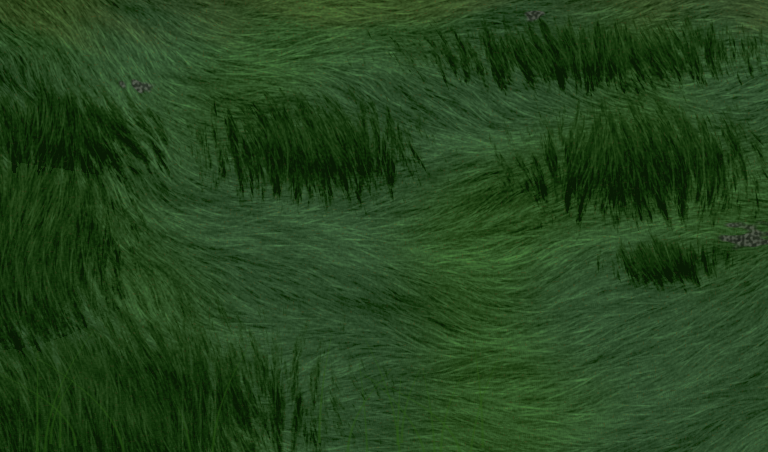
A Shadertoy shader for this texture:

```glsl
// Wind-laid meadow grass: a swept mat with darker upright clumps standing in it.
// Gradient noise is averaged along short paths of a bending flow field; crossing
// layers of these strands are toned by broad folds, then litter and blades follow.

const vec3 DEEP = vec3(0.03, 0.10, 0.015);
const vec3 DARK = vec3(0.06, 0.18, 0.03);
const vec3 MID_WARM = vec3(0.13, 0.25, 0.08);
const vec3 MID_COOL = vec3(0.14, 0.25, 0.13);
const vec3 LIT_WARM = vec3(0.20, 0.34, 0.16);
const vec3 LIT_COOL = vec3(0.20, 0.32, 0.19);
const vec3 STRAW = vec3(0.30, 0.31, 0.14);
const vec3 LITTER = vec3(0.38, 0.38, 0.36);
const vec3 BLADE = vec3(0.17, 0.34, 0.08);

// Upright clumps: centre, then half width and half height
const vec4 CLUMPS[7] = vec4[7](
    vec4(0.69, 0.67, 0.23, 0.11), vec4(0.12, 0.70, 0.24, 0.10),
    vec4(0.05, 0.45, 0.22, 0.28), vec4(0.25, 0.10, 0.46, 0.20),
    vec4(1.43, 0.64, 0.27, 0.12), vec4(1.32, 0.88, 0.38, 0.07),
    vec4(1.47, 0.42, 0.12, 0.05));

// Bare patches of dry litter, same layout
const vec4 PATCHES[3] = vec4[3](
    vec4(1.66, 0.48, 0.06, 0.025), vec4(0.31, 0.81, 0.04, 0.010),
    vec4(1.18, 0.962, 0.025, 0.008));

float hash(vec2 c) {
    vec3 q = fract(c.xyx * 0.1031);
    q += dot(q, q.yzx + 33.33);
    return fract((q.x + q.y) * q.z);
}

float corner(vec2 cell, vec2 offset) {
    float a = 6.2832 * hash(cell);
    return dot(vec2(cos(a), sin(a)), offset);
}

float gradientNoise(vec2 p) {
    vec2 i = floor(p), f = p - i;
    vec2 u = f * f * f * (f * (f * 6.0 - 15.0) + 10.0);
    vec2 e = vec2(1.0, 0.0);
    return mix(mix(corner(i, f), corner(i + e, f - e), u.x),
               mix(corner(i + e.yx, f - e.yx), corner(i + 1.0, f - 1.0), u.x), u.y);
}

// Returns coverage and the height inside the strongest clump
vec2 clumpAt(vec2 p, float ragged) {
    vec2 best = vec2(0.0);
    for (int i = 0; i < 7; i++) {
        vec2 d = (p - CLUMPS[i].xy) / CLUMPS[i].zw;
        float cover = smoothstep(1.25, 0.55, length(d) + ragged);
        if (cover > best.x) best = vec2(cover, d.y);
    }
    return best;
}

// The mat falls from the left, levels out and rises on the right; clumps stand up
vec2 flow(vec2 p, float upright, float turn) {
    float rise = smoothstep(0.9, 1.65, p.x) * smoothstep(1.0, 0.3, p.y);
    float laid = radians(130.0 + 44.0 * smoothstep(0.0, 0.75, p.x) + 38.0 * rise);
    laid += 1.0 * gradientNoise(p * vec2(2.2, 4.5) + 7.0);
    laid += 0.45 * gradientNoise(p * vec2(7.0, 13.0));
    float standing = 1.85 + 1.1 * gradientNoise(p * vec2(5.0, 3.0) + 19.0);
    float angle = mix(laid, standing, upright) + turn;
    return vec2(cos(angle), sin(angle));
}

// Noise averaged along the flow: x holds short fine strands, y holds longer locks
vec2 combedStrands(vec2 p, float upright, float turn, float stride, float seed) {
    vec2 sum = vec2(0.0);
    for (int side = -1; side <= 1; side += 2) {
        vec2 q = p;
        for (int i = 0; i < 10; i++) {
            q += float(side) * stride * flow(q, upright, turn);
            if (i < 6) sum.x += gradientNoise(q * 150.0 + seed) / 12.0;
            sum.y += gradientNoise(q * 48.0 + seed) / 20.0;
        }
    }
    return sum;
}

// Two layers crossing at a slight angle, the brighter strand on top
vec2 crossedStrands(vec2 p, float upright, float stride) {
    vec2 a = combedStrands(p, upright, 0.13, stride, 3.0);
    vec2 b = combedStrands(p, upright, -0.15, stride, 71.0);
    return vec2(max(a.x, b.x) - 0.035, 0.5 * (a.y + b.y));
}

float blade(vec2 p, vec2 root, float height, float lean, float width, float soft) {
    float t = (p.y - root.y) / height;
    float slope = 2.0 * lean * t / height;
    float d = abs(p.x - root.x - lean * t * t) / sqrt(1.0 + slope * slope);
    float inside = smoothstep(soft, -soft, d - width * (1.0 - t));
    return inside * step(0.0, t) * smoothstep(1.0, 0.9, t);
}

vec3 grassColour(float tone, float cool) {
    vec3 c = mix(DEEP, DARK, smoothstep(0.0, 0.3, tone));
    c = mix(c, mix(MID_WARM, MID_COOL, cool), smoothstep(0.2, 0.6, tone));
    c = mix(c, mix(LIT_WARM, LIT_COOL, cool), clamp((tone - 0.55) / 0.4, 0.0, 1.0));
    return c * (1.0 + 0.7 * clamp(tone - 0.95, 0.0, 0.6));
}

void mainImage(out vec4 fragColor, in vec2 fragCoord) {
    vec2 p = fragCoord / iResolution.y;
    float pixel = 1.0 / iResolution.y;
    float stride = mix(0.0048, 0.0032, p.y);
    vec2 laid = crossedStrands(p, 0.0, stride);
    vec2 standing = crossedStrands(p, 1.0, stride);
    vec2 clump = clumpAt(p, 1.6 * standing.x + 2.2 * standing.y);

    // Broad folds follow the valley of the flow
    float bend = p.y - 0.3 * (p.x - 0.95) * (p.x - 0.95);
    float folds = gradientNoise(vec2(p.x * 2.0, bend * 8.0))
                + 0.6 * gradientNoise(vec2(p.x * 5.0, bend * 20.0) + 3.0);
    float matTone = 0.78 + 0.42 * folds - 0.2 * smoothstep(0.4, 0.0, p.x);
    matTone += 2.7 * laid.x + 1.4 * laid.y;
    float clumpTone = 0.30 + 0.20 * clump.y + 0.3 * folds;
    clumpTone += 2.0 * standing.x + 1.1 * standing.y;
    float tone = mix(matTone, clumpTone, clump.x * 0.95);

    float cool = smoothstep(-0.3, 0.3, gradientNoise(p * 2.3 + 5.0) + 0.08);
    vec3 colour = grassColour(tone, cool * (1.0 - 0.8 * clump.x));

    // Dry seed heads and the straw tint of the far edge
    float speck = smoothstep(0.3, 0.5, gradientNoise(p * 150.0 + 40.0));
    float dry = 0.4 * speck + 0.3 * smoothstep(0.92, 1.0, p.y + 0.1 * folds);
    colour = mix(colour, STRAW * (0.45 + 0.5 * tone), dry);

    for (int i = 0; i < 3; i++) {
        float edge = length((p - PATCHES[i].xy) / PATCHES[i].zw) + 7.0 * laid.y;
        float grain = smoothstep(-0.3, 0.4, gradientNoise(p * 130.0 + 11.0));
        colour = mix(colour, LITTER * (0.4 + 0.6 * grain), 0.7 * smoothstep(1.2, 0.5, edge));
    }

    // Long loose blades in the foreground
    for (int i = 0; i < 20; i++) {
        float k = float(i);
        vec2 root = vec2(1.1 * hash(vec2(k, 1.0)), -0.08 + 0.1 * hash(vec2(k, 2.0)));
        float height = 0.12 + 0.2 * hash(vec2(k, 3.0));
        float lean = 0.4 * (hash(vec2(k, 4.0)) - 0.6);
        float cover = blade(p, root, height, lean, 0.003, pixel);
        colour = mix(colour, BLADE, 0.5 * cover);
    }
    fragColor = vec4(colour, 1.0);
}
```
